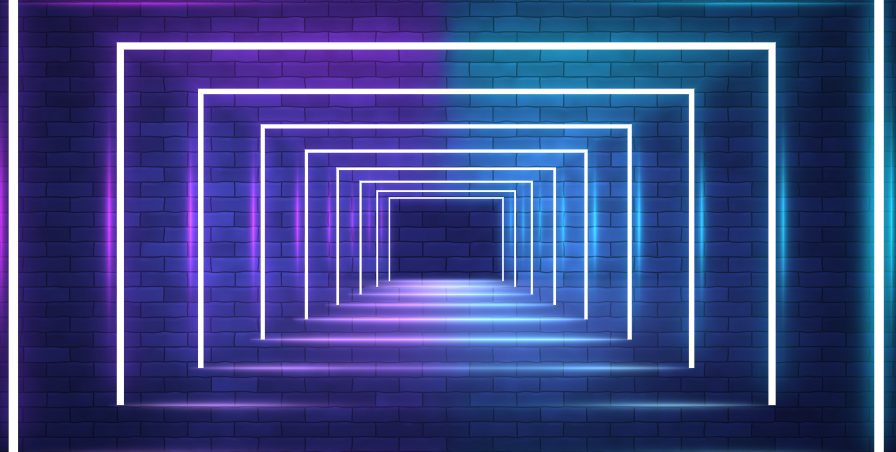
A Shadertoy shader for this background:

```glsl
float hash(vec2 p) {
    return fract(sin(dot(p, vec2(127.1, 311.7))) * 43758.5453);
}

float noise(vec2 p) {
    vec2 i = floor(p), f = fract(p);
    f = f * f * (3.0 - 2.0 * f);
    return mix(mix(hash(i), hash(i + vec2(1, 0)), f.x),
               mix(hash(i + vec2(0, 1)), hash(i + vec2(1, 1)), f.x), f.y);
}

// Soft elliptical pool of light
float pool(vec2 p, vec2 center, vec2 radius) {
    vec2 d = (p - center) / radius;
    return exp(-dot(d, d));
}

// Brightness of the brick surface, with dark joints and lit upper rims
float bricks(vec2 p) {
    p += 0.003 * (vec2(noise(p * 45.0), noise(p * 45.0 + 19.0)) - 0.5);
    vec2 cell = p / vec2(0.104, 0.0332);
    cell.x += 0.5 * mod(floor(cell.y), 2.0);
    vec2 id = floor(cell), f = fract(cell);
    vec2 edge = min(f, 1.0 - f) * vec2(0.104, 0.0332);
    float joint = smoothstep(0.0, 0.003, min(edge.x, edge.y));
    float rim = smoothstep(0.7, 0.85, f.y) * noise(p * 60.0);
    float shade = 0.84 + 0.25 * hash(id) + 0.14 * noise(p * 35.0) + 0.18 * rim;
    return mix(0.62, shade, joint);
}

// Tapered horizontal flare, stronger toward the ends on wide frames
float flare(float x, float dy, float halfWidth) {
    float t = abs(x) / (halfWidth + (x < 0.0 ? 0.03 : 0.005));
    float taper = sqrt(max(1.0 - t * t, 0.0));
    float ends = mix(1.0, exp(-pow((t - 0.75) / 0.28, 2.0)), smoothstep(0.25, 0.75, halfWidth));
    return taper * ends * exp(-abs(dy) / (0.002 + 0.005 * taper * smoothstep(0.0, 0.3, halfWidth)));
}

void mainImage(out vec4 fragColor, in vec2 fragCoord) {
    vec2 p = fragCoord / iResolution.y;
    float pixel = 1.0 / iResolution.y;
    p.x -= 0.5 * iResolution.x / iResolution.y - 0.004;
    float side = smoothstep(-0.1, 0.1, p.x);
    vec3 neon = mix(vec3(0.48, 0.16, 0.75), vec3(0.05, 0.55, 0.62), side);
    vec3 hot = mix(vec3(0.95, 0.15, 0.9), vec3(0.08, 0.85, 0.85), side);

    // Wall colours
    vec3 wall = vec3(0.045, 0.06, 0.18);
    wall = mix(wall, vec3(0.18, 0.20, 0.53), pool(p, vec2(-0.15, 0.48), vec2(0.62, 0.4)));
    wall = mix(wall, vec3(0.13, 0.16, 0.42), 0.6 * pool(p, vec2(0.6, 0.45), vec2(0.2, 0.35)));
    wall = mix(wall, vec3(0.22, 0.40, 0.74), 0.85 * pool(p, vec2(0.24, 0.52), vec2(0.2, 0.32)));
    wall = mix(wall, vec3(0.21, 0.24, 0.62), 0.7 * pool(p, vec2(-0.5, 0.45), vec2(0.16, 0.32)));
    float split = smoothstep(-0.03, 0.03, p.x);
    wall = mix(wall, vec3(0.32, 0.14, 0.54), 0.75 * (1.0 - split) * pool(p, vec2(-0.26, 0.88), vec2(0.4, 0.11)));
    wall = mix(wall, vec3(0.09, 0.38, 0.50), 0.8 * split * pool(p, vec2(0.25, 0.87), vec2(0.4, 0.12)));

    // Dim far wall
    vec2 far = abs(p - vec2(0.0, 0.47)) - vec2(0.126, 0.09);
    float farMask = 1.0 - smoothstep(-0.02, 0.015, max(far.x, far.y));
    wall = mix(wall, vec3(0.11, 0.11, 0.34), 0.85 * farMask);
    vec3 col = wall * bricks(p);

    // Floor haze with a crisp horizon
    float below = smoothstep(0.386, 0.376, p.y);
    vec3 haze = mix(vec3(0.36, 0.24, 0.62), vec3(0.34, 0.42, 0.80), smoothstep(-0.25, 0.2, p.x));
    col = mix(col, haze, 0.6 * below * pool(p, vec2(0.04, 0.29), vec2(0.38, 0.12)));
    col += vec3(0.30, 0.28, 0.26) * below * pool(p, vec2(0.0, 0.365), vec2(0.13, 0.025));

    // Receding neon frames
    float tube = 0.0;
    for (int n = 0; n < 9; n++) {
        float i = float(n);
        float halfWidth = 0.0528 + 0.903 * pow(0.73, i) + 0.0109 * exp(-0.8 * (i - 1.5) * (i - 1.5));
        float top = 0.491 + 0.565 * halfWidth;
        float bottom = 0.436 - 0.461 * halfWidth;
        float near = smoothstep(0.05, 0.4, halfWidth);
        float d = max(abs(p.x) - halfWidth, p.y - top);
        float thickness = 0.0004 + 0.0105 * halfWidth;
        float shape = max(abs(d) - thickness, bottom - p.y);
        tube = max(tube, 1.0 - smoothstep(-0.6 * pixel, 0.6 * pixel, shape));

        // Halo around the tube
        float stand = smoothstep(bottom - 0.03, bottom + 0.1, p.y);
        float halo = exp(-abs(d) / (0.008 + 0.042 * min(halfWidth, 0.75)));
        col += neon * mix(0.12, 0.36, near) * stand * halo;

        // Upright glints beside the frame
        float dx = abs(p.x) - halfWidth - 0.016 - 0.012 * halfWidth;
        float dy = (p.y - 0.51) / (0.04 + 0.16 * halfWidth);
        float glint = exp(-abs(dx) / (0.003 + 0.006 * halfWidth) - dy * dy);
        col += hot * mix(0.25, 0.7, near) * glint;

        // Flare and spill on the floor
        float streak = flare(p.x, p.y - bottom, halfWidth);
        col += mix(hot, vec3(1.0), 0.6) * streak * mix(0.35, 0.85, near);
        float spill = exp(-abs(p.y - bottom) / (0.008 + 0.03 * halfWidth));
        float reach = 1.0 - smoothstep(0.5 * halfWidth, halfWidth + 0.02, abs(p.x));
        col += neon * 0.12 * near * spill * reach;
    }

    // Strong side light and upper flares of the nearest frame
    col += hot * 0.45 * side * pool(p, vec2(0.95, 0.52), vec2(0.03, 0.38));
    col += hot * 0.7 * flare(p.x, p.y - 0.992, 0.956);
    col = mix(min(col, 1.0), vec3(1.0), tube);
    fragColor = vec4(col, 1.0);
}
```
